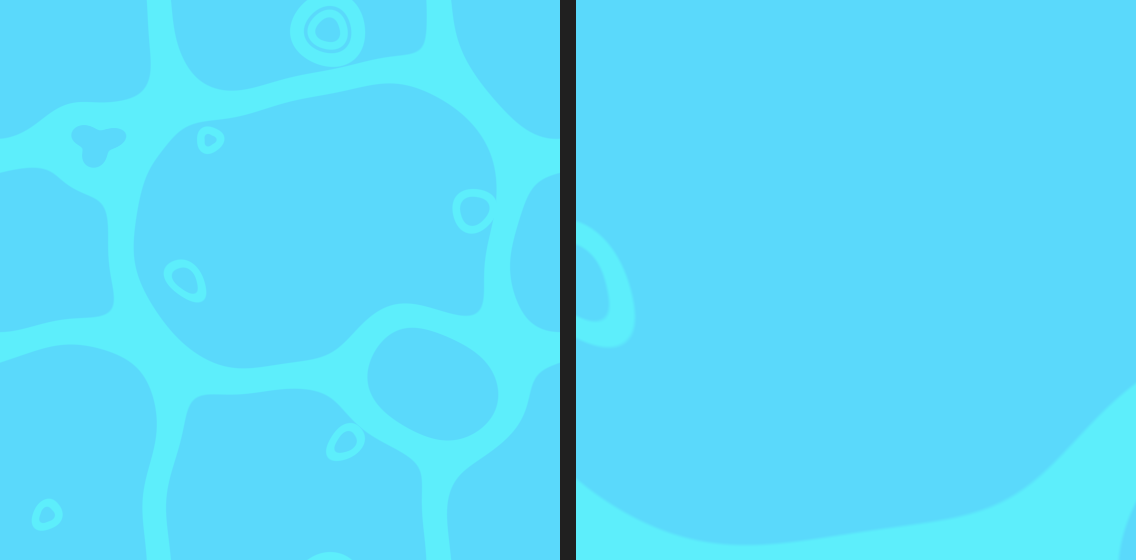
Left: the whole. Right: its middle third, enlarged.
Give the GLSL for this texture, as a three.js fragment shader.

```glsl
// Cartoon water: a few large, rounded foam cells with pale films between them.
// The films are the smoothed borders of a weighted Voronoi diagram that tiles;
// small pockets sit in the film junctions and ring bubbles float in the cells.

#define WATER vec3(0.353, 0.851, 0.984)
#define FOAM vec3(0.363, 0.934, 0.984)
#define FILM_HALF 0.021
#define ROUNDING 0.03
#define JITTER 0.02
#define WARP 0.016
#define RING_HALF 0.007
#define BUBBLES 6
#define SOFT 0.0014
#define TAU 6.2831853

varying vec2 vUv;

float hash(vec2 p) {
  return fract(sin(dot(p, vec2(127.1, 311.7))) * 43758.5453);
}

// Shortest offset on the repeating unit square
vec2 wrapped(vec2 d) {
  return fract(d + 0.5) - 0.5;
}

float smoothMin(float a, float b) {
  return -ROUNDING * log(exp(-a / ROUNDING) + exp(-b / ROUNDING));
}

// Cell centre in xy and weight in z; odd rows alternate wide and narrow cells
vec3 cellSite(vec2 cell) {
  vec2 odd = mod(cell, 2.0);
  vec2 jitter = JITTER * (vec2(hash(odd), hash(odd + 7.3)) - 0.5);
  vec2 centre = 0.5 * cell + vec2(0.05, 0.06) + odd.x * odd.y * vec2(0.03, 0.05);
  return vec3(centre + jitter, odd.y * mix(-0.08, 0.01, odd.x));
}

float power(vec2 p, vec3 site) {
  vec2 d = p - site.xy;
  return dot(d, d) - site.z;
}

// Rounded distance to the nearest cell border
float borderDistance(vec2 p) {
  vec2 base = floor(p * 2.0);
  vec3 home = vec3(0.0);
  float best = 1e3;
  for (int j = -2; j <= 2; j++) {
    for (int i = -2; i <= 2; i++) {
      vec3 site = cellSite(base + vec2(float(i), float(j)));
      float value = power(p, site);
      if (value < best) {
        best = value;
        home = site;
      }
    }
  }
  float sum = 1e-12;
  for (int j = -2; j <= 2; j++) {
    for (int i = -2; i <= 2; i++) {
      vec3 site = cellSite(base + vec2(float(i), float(j)));
      float gap = length(site.xy - home.xy);
      if (gap > 0.01) {
        float d = (power(p, site) - best) / (2.0 * gap);
        sum += exp(-d / ROUNDING);
      }
    }
  }
  return -ROUNDING * log(sum);
}

// Adds one large oval and one small three-cornered pocket to the films
float addPockets(vec2 p, float film) {
  for (int n = 0; n < 2; n++) {
    float small = float(n);
    vec2 d = wrapped(p - mix(vec2(0.76, 0.31), vec2(0.165, 0.73), small));
    d /= vec2(1.12, 0.92);
    float corners = 1.0 + 0.2 * small * sin(3.0 * atan(d.y, d.x + 1e-5));
    float q = length(d) - mix(0.125, 0.058, small) * corners;
    film = q < 0.0 ? -q : smoothMin(film, q);
  }
  return film;
}

// Signed distance to the bubble rings; the first is a wide double ring
float bubbleRings(vec2 p) {
  float rings = 1.0;
  for (int n = 0; n < BUBBLES; n++) {
    float id = float(n);
    vec2 d = wrapped(p - vec2(0.59, 0.94) - id * vec2(0.755, 0.565));
    float angle = atan(d.y, d.x + 1e-5);
    float wobble = 0.0015 * sin(3.0 * angle + TAU * hash(vec2(id, 2.0)));
    float dist = length(d) + wobble;
    float radius = mix(0.016, 0.036, fract(id * 0.618));
    if (n == 0) {
      radius = 0.029;
      rings = min(rings, abs(dist - 0.055) - 0.0125);
    }
    rings = min(rings, abs(dist - radius) - RING_HALF);
  }
  return rings;
}

void main() {
  // Gentle periodic bending of the whole plane
  vec2 p = vUv;
  p += WARP * sin(TAU * 2.0 * vUv.yx + vec2(0.8, 2.6));
  p += 0.2 * WARP * sin(TAU * 5.0 * vUv.yx + vec2(4.1, 1.3));

  float film = addPockets(p, borderDistance(p)) - FILM_HALF;
  float shape = min(film, bubbleRings(p));
  float foam = 1.0 - smoothstep(-SOFT, SOFT, shape);
  gl_FragColor = vec4(mix(WATER, FOAM, foam), 1.0);
}
```
